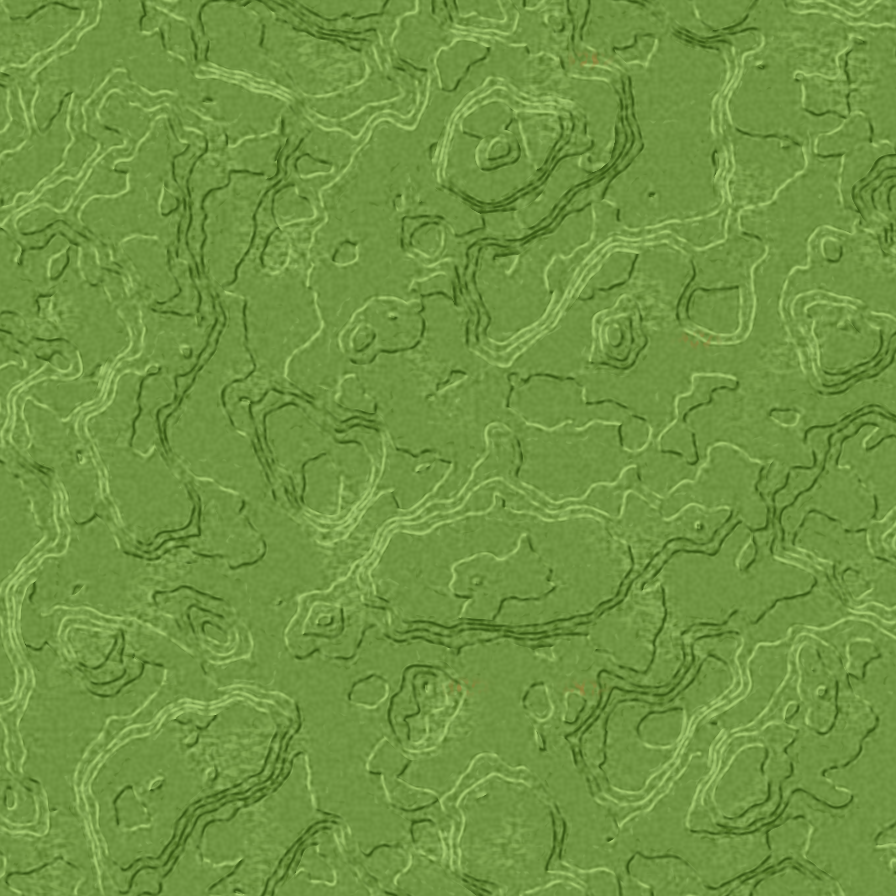
Write a Shadertoy shader that draws this pattern.

```glsl
// Embossed relief map: terraced noise hills drawn as thin contour lines on green.
// Each line is lit or shaded by the slope direction; terrace edges give bundles
// of parallel lines, and broken inks, pale patches and grain roughen the flats.

const vec3 BASE  = vec3(0.44, 0.58, 0.26);
const vec3 LIGHT = vec3(0.66, 0.80, 0.45);
const vec3 DARK  = vec3(0.21, 0.34, 0.07);
const vec3 RUST  = vec3(0.64, 0.46, 0.20);

const vec2  LIGHT_DIR    = vec2(-0.64, 0.77);
const float HILL_SCALE   = 5.0;    // hills across the canvas
const float TERRACES     = 2.1;    // terrace steps per unit of height
const float STEP_LINES   = 3.0;    // contour lines on each terrace edge
const float KNOLL_SCALE  = 8.0;    // small mounds on the flats
const float KNOLL_HEIGHT = 1.8;
const float LINE_WIDTH   = 0.0019;
const float RIM_OFFSET   = 0.0042;
const float HALO_WIDTH   = 0.0085;
const float MIN_SLOPE    = 10.0;   // keeps lines thin on nearly flat ground
const float GRAIN        = 0.045;
const float RUST_CELLS   = 7.0;

float hash(vec2 p) {
    return fract(sin(dot(p, vec2(127.1, 311.7))) * 43758.55);
}

vec2 randomDir(vec2 cell) {
    float a = 6.28318 * hash(cell);
    return vec2(cos(a), sin(a));
}

// Gradient noise, roughly -0.6 to 0.6
float noise(vec2 p) {
    vec2 i = floor(p), f = fract(p);
    vec2 u = f * f * f * (f * (f * 6.0 - 15.0) + 10.0);
    vec2 e = vec2(1.0, 0.0);
    float a = dot(randomDir(i), f);
    float b = dot(randomDir(i + e.xy), f - e.xy);
    float c = dot(randomDir(i + e.yx), f - e.yx);
    float d = dot(randomDir(i + e.xx), f - e.xx);
    return mix(mix(a, b, u.x), mix(c, d, u.x), u.y);
}

float fbm(vec2 p) {
    float sum = 0.0, amp = 1.0;
    for (int k = 0; k < 4; k++) {
        sum += amp * noise(p);
        p = mat2(1.6, 1.2, -1.2, 1.6) * p + 17.3;
        amp *= 0.36;
    }
    return sum;
}

// Height measured in contour lines: terraced hills, with knolls on the flats
float terrain(vec2 p) {
    float h = fbm(p * HILL_SCALE + 3.7) * TERRACES;
    float rise = smoothstep(0.2, 0.8, fract(h));
    float edge = 4.0 * rise * (1.0 - rise);
    float knolls = KNOLL_HEIGHT * fbm(p * KNOLL_SCALE + 41.0);
    return STEP_LINES * (floor(h) + rise) + knolls * (1.0 - 0.6 * edge);
}

float bell(float d, float width) {
    return exp(-d * d / (width * width));
}

// Sparse clusters of short rust coloured flecks
float rustFlecks(vec2 p) {
    vec2 cell = floor(p * RUST_CELLS);
    vec2 jitter = 0.3 + 0.4 * vec2(hash(cell + 5.3), hash(cell + 9.1));
    vec2 q = (fract(p * RUST_CELLS) - jitter) / vec2(0.13, 0.05);
    float present = step(0.82, hash(cell + 2.7));
    return present * exp(-dot(q, q)) * smoothstep(-0.1, 0.25, noise(p * vec2(150.0, 110.0)));
}

void mainImage(out vec4 fragColor, in vec2 fragCoord) {
    vec2 p = fragCoord / iResolution.y;

    // Height, slope, and distance to the nearest main and faint contours
    const vec2 e = vec2(0.0012, 0.0);
    float h = terrain(p);
    vec2 grad = vec2(terrain(p + e.xy) - h, terrain(p + e.yx) - h) / e.x;
    float slope = length(grad);
    float safeSlope = max(slope, MIN_SLOPE);
    float dist = (fract(h) - 0.5) / safeSlope;
    float faintDist = (fract(h + 0.5) - 0.5) / safeSlope;

    // Light on the slope, pushed towards fully lit or fully shaded
    float facing = -dot(grad, LIGHT_DIR) / max(slope, 0.001);
    float lit = clamp(facing * 2.5, -1.0, 1.0);

    // Fine textures: grain, broken ink and streaked patches
    float grain = noise(p * 170.0) + 0.5 * noise(p * vec2(70.0, 95.0) + 31.0);
    float ink = clamp(0.8 + 1.3 * noise(p * 115.0 + 8.0), 0.25, 1.0);
    float patchMask = smoothstep(0.12, 0.42, noise(p * 9.0 + 60.0));
    float streaks = smoothstep(-0.1, 0.4, noise(p * vec2(75.0, 170.0) + 23.0));

    // Ground: grain roughened near the lines, soft halos, pale patches
    float halo = bell(dist, HALO_WIDTH);
    vec3 col = BASE + grain * (GRAIN + 0.08 * halo + 0.07 * patchMask);
    col = mix(col, LIGHT, 0.34 * patchMask * streaks);
    col += 0.012 * halo * lit;

    // Opposite-toned rims on both sides and faint dotted lines between
    float rim = bell(abs(dist) - RIM_OFFSET, LINE_WIDTH) * ink;
    col -= 0.04 * rim * lit;
    float dots = smoothstep(0.0, 0.3, noise(p * 130.0 + 77.0));
    float faint = bell(faintDist, LINE_WIDTH) * dots * smoothstep(10.0, 25.0, slope);
    col += 0.07 * faint * lit;

    // Main contour lines
    float line = bell(dist, LINE_WIDTH) * ink * smoothstep(1.0, 9.0, slope);
    col = mix(col, lit > 0.0 ? LIGHT : DARK, line * abs(lit) * 0.95);

    col = mix(col, RUST, 0.6 * rustFlecks(p));
    fragColor = vec4(clamp(col, 0.0, 1.0), 1.0);
}
```
